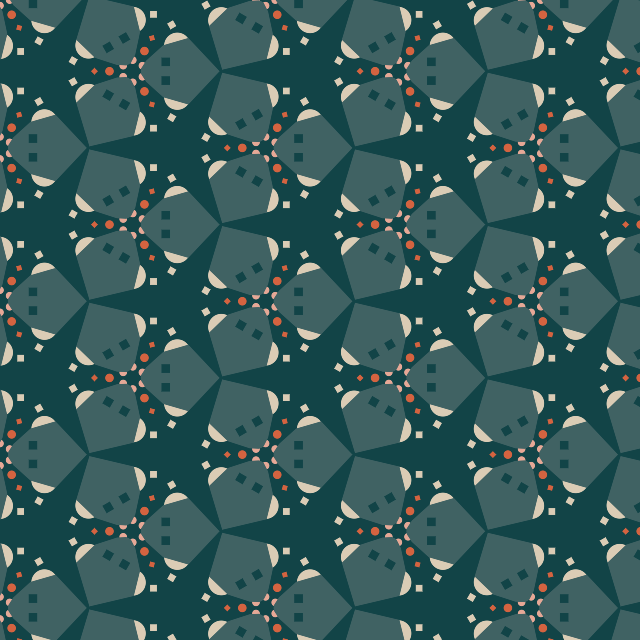
A WebGL 2 fragment shader for this pattern:

```glsl
#version 300 es
precision highp float;
// Hexagonal lattice of rosettes: three faceted pentagons around each centre,
// with discs, squares and diamonds. Each cell is folded by its three mirrors
// into one 60 degree wedge, where every shape is a signed distance.
uniform vec2 u_resolution;
out vec4 outColor;

const float PERIOD = 0.2396; // vertical spacing of the rosettes

// Vector to the nearest centre of a unit hexagonal lattice
vec2 hexCell(vec2 p) {
  vec2 span = vec2(sqrt(3.0), 1.0);
  vec2 a = mod(p + 0.5 * span, span) - 0.5 * span;
  vec2 b = mod(p, span) - 0.5 * span;
  return dot(a, a) < dot(b, b) ? a : b;
}

// Threefold rotation and mirror, leaving angles from 0 to 60 degrees
vec2 foldWedge(vec2 p) {
  float third = radians(120.0);
  float angle = atan(p.y, p.x + 1e-6);
  angle = abs(mod(angle + 0.5 * third, third) - 0.5 * third);
  return length(p) * vec2(cos(angle), sin(angle));
}

float disc(vec2 p, float radius) {
  return length(p) - radius;
}

float square(vec2 p, float halfSide, float degreesTurned) {
  float c = cos(radians(degreesTurned)), s = sin(radians(degreesTurned));
  p = abs(vec2(c * p.x + s * p.y, c * p.y - s * p.x));
  return max(p.x, p.y) - halfSide;
}

// Upper half of the convex body, as the intersection of its edges
float body(vec2 p) {
  vec2 corners[6] = vec2[6](
    vec2(0.052, 0.0), vec2(0.054, 0.018), vec2(0.087, 0.069),
    vec2(0.199, 0.170), vec2(0.362, 0.217), vec2(0.566, 0.0));
  float d = -1.0;
  for (int i = 0; i < 5; i++) {
    vec2 along = normalize(corners[i + 1] - corners[i]);
    d = max(d, dot(p - corners[i], vec2(-along.y, along.x)));
  }
  return d;
}

void main() {
  float size = min(u_resolution.x, u_resolution.y);
  float pixel = 1.0 / (size * PERIOD);
  vec2 uv = gl_FragCoord.xy / size;
  vec2 p = foldWedge(hexCell((uv - vec2(0.0, 0.0501)) / PERIOD));

  vec3 ground = vec3(0.07, 0.265, 0.28);
  vec3 slate = vec3(0.25, 0.385, 0.39);
  vec3 cream = vec3(0.86, 0.80, 0.71);
  vec3 rust = vec3(0.83, 0.39, 0.25);
  vec3 pink = vec3(0.90, 0.66, 0.59);
  vec2 mirror = vec2(0.5, 0.866); // the 60 degree axis

  // Discs half hidden behind the body
  float ear = disc(p - vec2(0.29, 0.166), 0.086);
  float bead = disc(p - vec2(0.0628, 0.036), 0.025);

  // Small loose shapes and the holes in the body
  float eye = square(p - vec2(0.215, 0.061), 0.028, 0.0);
  float tile = square(p - vec2(0.254, 0.3025), 0.022, 30.0);
  float dotShape = disc(p - 0.152 * mirror, 0.028);
  float diamond = square(p - 0.25 * mirror, 0.016, 15.0);

  // Paint from back to front
  vec3 color = ground;
  color = mix(color, cream, smoothstep(pixel, -pixel, 2.0 * min(ear, tile)));
  color = mix(color, pink, smoothstep(pixel, -pixel, 2.0 * bead));
  color = mix(color, slate, smoothstep(pixel, -pixel, 2.0 * body(p)));
  color = mix(color, ground, smoothstep(pixel, -pixel, 2.0 * eye));
  color = mix(color, rust, smoothstep(pixel, -pixel, 2.0 * min(dotShape, diamond)));
  outColor = vec4(color, 1.0);
}
```
